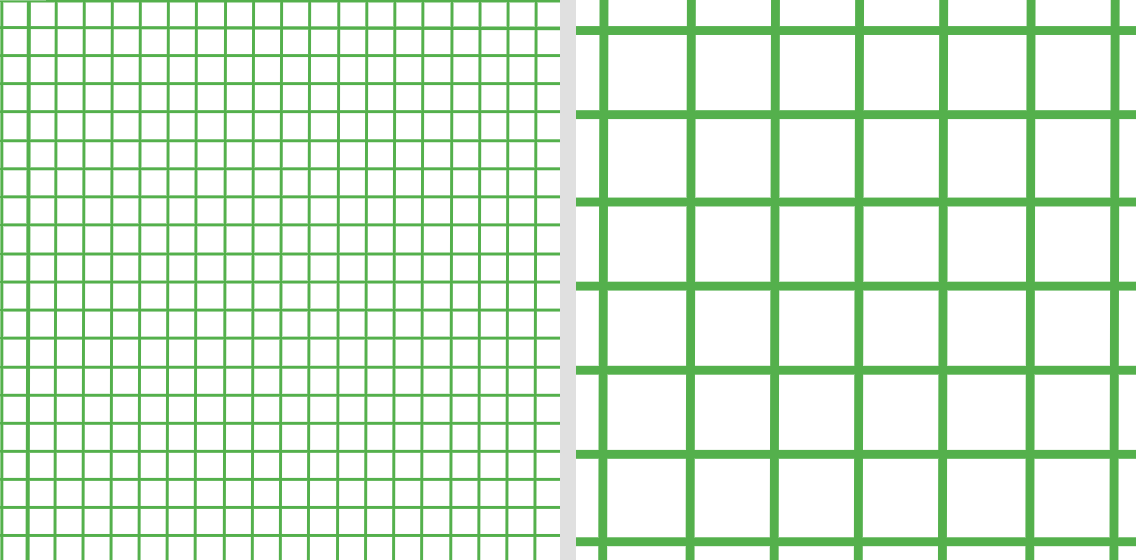
Left, the full canvas; right, a detail of the centre.
Give the GLSL for this pattern, as a WebGL 2 fragment shader.

```glsl
#version 300 es
precision highp float;
// Green squared-paper grid on white, with slightly uneven spacing and leaning uprights.

#define LINES 20            // lines in each direction
#define PITCH 0.050065      // regular spacing
#define EXTRA 0.00195       // wider gap added at every fourth line
#define LINE_WIDTH 0.0053
#define HEAVY_WIDTH 0.0072  // second upright
#define LEAN 0.0023         // sideways drift of uprights, top to bottom
#define INK vec3(0.33, 0.69, 0.30)
#define PAPER vec3(1.0)

uniform vec2 u_resolution;
out vec4 fragColor;

// Line position, with the wider gaps starting after index "firstGap"
float linePosition(float index, float start, float firstGap) {
    float gaps = clamp(floor((index - firstGap) / 4.0), 0.0, 3.0);
    return start + index * PITCH + gaps * EXTRA;
}

// Antialiased coverage of a stroke
float stroke(float offset, float width, float pixel) {
    return clamp(0.5 + (0.5 * width - abs(offset)) / pixel, 0.0, 1.0);
}

void main() {
    vec2 uv = gl_FragCoord.xy / u_resolution;
    vec2 pixel = 1.0 / u_resolution;
    float depth = 1.0 - uv.y;
    float upright = 0.0;
    float level = 0.0;

    for (int i = 0; i < LINES; i++) {
        float index = float(i);
        float second = i == 1 ? 1.0 : 0.0;

        // Uprights: lean left downwards, the first stays inside the edge
        float x = linePosition(index, 0.0003, 4.0) - LEAN * depth + 0.0012 * second;
        float xWidth = mix(LINE_WIDTH, HEAVY_WIDTH, second);
        upright = max(upright, stroke(uv.x - max(x, 0.0033), xWidth, pixel.x));

        // Levels: counted from the top, the second tilts and thickens rightwards
        float y = linePosition(index, -0.0009, 1.0) + 0.0015 * second * uv.x;
        float yWidth = LINE_WIDTH + 0.0013 * second * uv.x;
        level = max(level, stroke(depth - max(y, 0.0018), yWidth, pixel.y));
    }

    // Worn sliver along the start of the top line
    float worn = step(uv.x, 0.083) * (1.0 - smoothstep(0.0005, 0.002, depth));
    float ink = max(upright, level) * (1.0 - 0.4 * worn);

    fragColor = vec4(mix(PAPER, INK, ink), 1.0);
}
```
